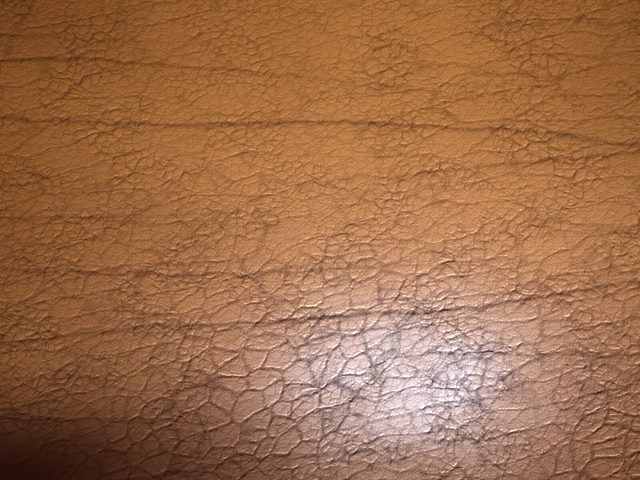
Write a WebGL 2 fragment shader that draws this texture.

```glsl
#version 300 es
precision highp float;
// Worn tan leather under a low lamp: a height field of cellular cracks,
// slanting wrinkles and long creases is shaded by its slope, then given
// a broad warm glow, a pale glare and a dark corner.
uniform vec2 u_resolution;
out vec4 fragColor;

vec2 hash2(vec2 c) {
  return fract(sin(vec2(dot(c, vec2(127.1, 311.7)), dot(c, vec2(269.5, 183.3)))) * 4375.85);
}

// Cellular noise: zero on the borders between cells, larger inside them.
float cellGap(vec2 p) {
  vec2 cell = floor(p), f = fract(p);
  float near = 8.0, second = 8.0;
  for (int y = -1; y <= 1; y++) {
    for (int x = -1; x <= 1; x++) {
      vec2 o = vec2(x, y);
      float d = length(o + hash2(cell + o) - f);
      second = min(second, max(near, d));
      near = min(near, d);
    }
  }
  return second - near;
}

float crack(vec2 p, float width) {
  return 1.0 - smoothstep(0.0, width, cellGap(p));
}

vec2 turn(vec2 p, float angle) {
  return mat2(cos(angle), -sin(angle), sin(angle), cos(angle)) * p;
}

// Layered, turned sines, roughly -1 to 1.
float waves(vec2 p) {
  float sum = 0.0, amp = 0.55;
  for (int i = 0; i < 4; i++) {
    sum += amp * sin(p.x + 1.7 * sin(p.y)) * cos(p.y * 0.8 + float(i));
    p = mat2(1.3, 1.1, -1.1, 1.3) * p + 2.3;
    amp *= 0.6;
  }
  return sum;
}

// Long, nearly level folds with a ragged groove and a soft shoulder.
float creases(vec2 p) {
  float depth = 0.0;
  float ragged = 0.004 * waves(p * 45.0);
  for (int k = 0; k < 10; k++) {
    float i = float(k);
    float slope = 0.09 + 0.06 * cos(i * 2.1) - 0.015 * i;
    float line = 0.05 + 0.098 * i + slope * (p.x - 0.67)
               + 0.014 * sin(p.x * 4.0 + i * 2.4) + 0.006 * waves(p * 13.0 + i);
    float d = p.y - line + ragged;
    float deep = step(2.5, mod(i, 4.0));
    float fade = mix(0.5 + 0.5 * sin(p.x * 3.1 + i * 1.7), 1.0, 0.7 * deep);
    depth += mix(0.4, 0.55, deep) * fade
           * (exp(-d * d / 0.000025) + 0.5 * exp(-abs(d) / 0.014));
  }
  return depth;
}

float leatherHeight(vec2 p) {
  vec2 q = p + 0.012 * vec2(waves(p * 11.0), waves(p * 11.0 + 7.0))
             + 0.004 * vec2(waves(p * 50.0 + 2.0), waves(p * 50.0 + 9.0));
  float lower = 1.0 - smoothstep(0.2, 0.75, p.y);
  float patchy = smoothstep(-0.4, 0.5, waves(p * 6.0 + 3.0));
  float broken = smoothstep(-0.45, 0.35, waves(p * 21.0 + 5.0));
  // pebbled cracks at two sizes, one set leaning each way
  float coarse = crack(turn(q, 0.5) * vec2(18.0, 26.0), 0.25);
  float medium = crack(turn(q, -0.6) * vec2(27.0, 35.0) + 4.0, 0.3);
  float fine = crack(turn(q, 0.2) * vec2(48.0, 62.0) + 9.0, 0.45);
  // drawn-out wrinkles, shallow and steep
  float wrinkle = crack(turn(q, 0.22) * vec2(5.0, 20.0) + 5.0, 0.16);
  float steep = crack(turn(q, 0.85) * vec2(6.0, 13.0) + 3.0, 0.12);
  float grain = cellGap(p * 150.0);
  return 0.36 * grain - 0.42 * fine * mix(0.5, 1.0, broken)
       - coarse * mix(0.15, 0.75, lower) * mix(0.4, 1.0, patchy)
       - 0.42 * medium * mix(1.0, 0.35, patchy) * broken
       - 0.4 * wrinkle * (1.0 - 0.5 * patchy) - 0.3 * steep * broken * lower - creases(p);
}

void main() {
  vec2 p = gl_FragCoord.xy / u_resolution.y;
  p.x *= 1.3333 * u_resolution.y / u_resolution.x;

  // relief, lit from the lower right
  float h = leatherHeight(p);
  float lit = h - leatherHeight(p + 0.0032 * vec2(0.35, -0.94));
  float groove = clamp(-h * 0.6, 0.0, 1.0);

  // dyed hide: warm centre, browner rim, cloudy patches
  vec2 c = (p - vec2(0.8, 0.52)) / vec2(0.8, 0.68);
  float glow = exp(-dot(c, c)) + 0.14 * waves(p * vec2(3.0, 5.0) + 1.0);
  vec3 color = mix(vec3(0.36, 0.19, 0.07), vec3(0.82, 0.55, 0.29), glow);

  // cool haze and glare of the lamp, broken up by the relief
  vec2 g = (p - vec2(0.85, 0.21)) / vec2(0.25, 0.16);
  float glare = exp(-dot(g, g));
  float haze = exp(-0.16 * dot(g, g));
  color += haze * vec3(0.0, 0.05, 0.18);
  float sheen = glare * (0.95 + 0.3 * waves(p * 19.0));
  color = mix(color, vec3(0.97, 0.91, 0.94), clamp(sheen, 0.0, 0.95));

  // grooves darken, facing slopes shine
  color *= 1.0 - groove * (vec3(0.36, 0.40, 0.38) + 0.27 * glare);
  color += lit * mix(vec3(0.12, 0.09, 0.07), vec3(0.22, 0.22, 0.23), haze);
  color += 0.17 * haze * smoothstep(0.25, 0.8, lit);

  // shadow in the lower left corner
  vec2 s = p / vec2(0.44, 0.15);
  color = mix(color, vec3(0.14, 0.05, 0.035), 0.97 * exp(-dot(s, s)));
  fragColor = vec4(clamp(color, 0.0, 1.0), 1.0);
}
```
